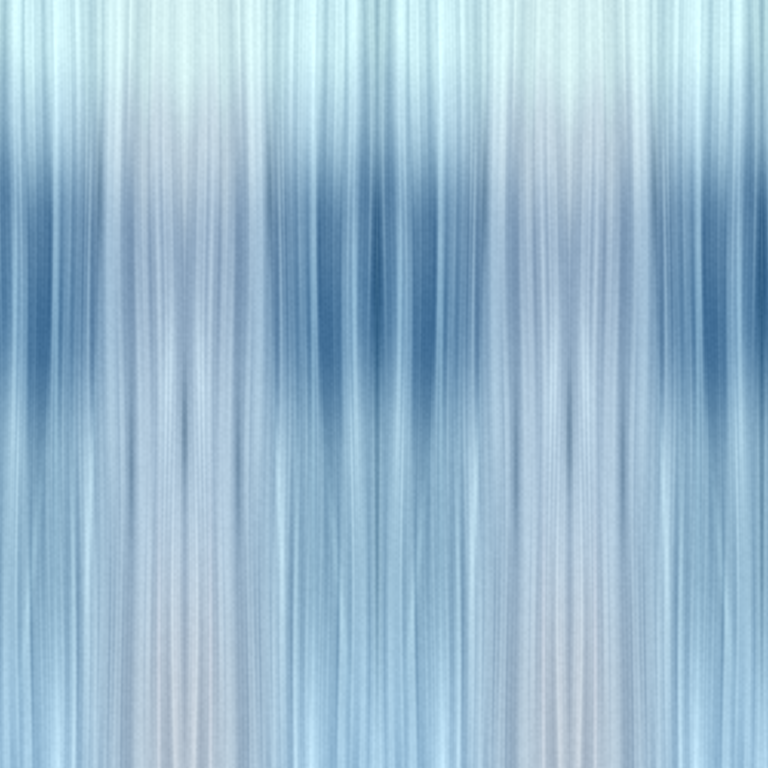
A WebGL 1 fragment shader for this background:

```glsl
precision highp float;
// Mirrored curtain of soft blue vertical streaks with a pale top and dark band.
// Folded x gives the symmetry; two vertical colour ramps are blended across it,
// then stretched value noise and long tapered strands add the fibres.
uniform vec2 u_resolution;

const float AXIS = 0.491;
const float PERIOD = 0.501;

float hash(vec2 p) {
  return fract(sin(dot(p, vec2(127.1, 311.7))) * 43758.545);
}

float noise(vec2 p) {
  vec2 cell = floor(p);
  vec2 f = fract(p);
  f = f * f * (3.0 - 2.0 * f);
  float low = mix(hash(cell), hash(cell + vec2(1.0, 0.0)), f.x);
  float high = mix(hash(cell + vec2(0.0, 1.0)), hash(cell + 1.0), f.x);
  return mix(low, high, f.y);
}

// Distance to the nearest dark axis, from 0 to half a period
float foldX(float x) {
  return abs(mod(x - AXIS + 0.5 * PERIOD, PERIOD) - 0.5 * PERIOD);
}

// Ramps run down the canvas: t is 0 at the top and 1 at the bottom
vec3 darkRamp(float t) {
  vec3 c = vec3(0.78, 0.92, 0.95);
  c = mix(c, vec3(0.67, 0.81, 0.88), smoothstep(0.04, 0.16, t));
  c = mix(c, vec3(0.40, 0.56, 0.69), smoothstep(0.13, 0.29, t));
  c = mix(c, vec3(0.36, 0.53, 0.67), smoothstep(0.29, 0.40, t));
  c = mix(c, vec3(0.53, 0.68, 0.78), smoothstep(0.42, 0.60, t));
  return mix(c, vec3(0.62, 0.77, 0.87), smoothstep(0.72, 1.0, t));
}

vec3 paleRamp(float t) {
  vec3 c = vec3(0.83, 0.94, 0.95);
  c = mix(c, vec3(0.75, 0.83, 0.88), smoothstep(0.06, 0.20, t));
  c = mix(c, vec3(0.62, 0.72, 0.81), smoothstep(0.18, 0.33, t));
  c = mix(c, vec3(0.67, 0.77, 0.85), smoothstep(0.36, 0.54, t));
  return mix(c, vec3(0.65, 0.73, 0.80), smoothstep(0.65, 0.95, t));
}

// Signed fibre pattern: narrow in x, drawn out in y
float fibres(float d, float t) {
  float broad = noise(vec2(d * 48.0, t * 1.3)) - 0.5;
  float medium = noise(vec2(d * 105.0 + 17.0, t * 2.0)) - 0.5;
  float fine = noise(vec2(d * 190.0 + 53.0, t * 2.6)) - 0.5;
  float hair = noise(vec2(d * 330.0 + 91.0, t * 3.5)) - 0.5;
  return broad * 0.5 + medium * 0.95 + fine * 0.95 + hair * 0.5;
}

// One tapered strand: centre and half size are (d, t) pairs
float strand(vec2 p, vec2 centre, vec2 size, float slope) {
  vec2 q = p - centre;
  q.x -= slope * q.y;
  q /= size;
  return exp(-q.x * q.x - q.y * q.y);
}

void main() {
  vec2 uv = gl_FragCoord.xy / u_resolution;
  float t = 1.0 - uv.y;
  float d = foldX(uv.x);
  vec2 p = vec2(d, t);

  // Base colour, with a ragged height for each group of fibres
  float ragged = t + 0.05 * (noise(vec2(d * 80.0, 4.0)) - 0.5);
  float paleness = smoothstep(0.07, 0.215, d);
  vec3 color = mix(darkRamp(ragged), paleRamp(ragged), paleness);

  // Fibres, weaker in the bright top and toward the pale axis
  float bend = d + 0.002 * sin(t * 9.0 + d * 30.0);
  float strength = mix(0.19, 0.13, paleness) * mix(0.6, 1.0, smoothstep(0.0, 0.25, t));
  color += fibres(bend, t) * strength * vec3(1.05, 0.98, 0.82);

  // Bright strands
  float light = strand(p, vec2(0.030, 0.38), vec2(0.003, 0.13), 0.0) * 0.8;
  light += strand(p, vec2(0.036, 0.02), vec2(0.007, 0.09), 0.0) * 0.5;
  light += strand(p, vec2(0.083, 0.48), vec2(0.0035, 0.42), 0.0) * 0.8;
  light += strand(p, vec2(0.130, 0.60), vec2(0.004, 0.16), -0.04) * 0.8;
  light += strand(p, vec2(0.105, 0.76), vec2(0.0035, 0.26), 0.0) * 0.7;
  light += strand(p, vec2(0.052, 0.74), vec2(0.005, 0.16), -0.10) * 0.6;
  light += strand(p, vec2(0.228, 0.49), vec2(0.009, 0.11), -0.08) * 0.5;
  color += light * vec3(0.12, 0.12, 0.10);

  // Dark strands and the two axis spindles
  float shade = strand(p, vec2(0.0, 0.38), vec2(0.006, 0.13), 0.0);
  shade += strand(p, vec2(0.0, 0.68), vec2(0.004, 0.26), 0.0) * 0.9;
  shade += strand(p, vec2(0.0, 0.05), vec2(0.020, 0.14), 0.0) * 0.6;
  shade += strand(p, vec2(0.5 * PERIOD, 0.56), vec2(0.005, 0.08), 0.0) * 1.2;
  shade += strand(p, vec2(0.181, 0.61), vec2(0.004, 0.10), 0.0) * 0.8;
  shade += strand(p, vec2(0.140, 0.24), vec2(0.004, 0.09), 0.0) * 0.8;
  color -= shade * vec3(0.15, 0.14, 0.13);

  // Warm grey veil and fine rosy threads around the pale axis
  float veil = smoothstep(0.19, 0.24, d) * smoothstep(0.58, 0.85, t);
  color += veil * vec3(0.02, 0.0, -0.01);
  float threads = strand(p, vec2(0.217, 0.87), vec2(0.003, 0.22), 0.0);
  threads += strand(p, vec2(0.239, 0.93), vec2(0.003, 0.16), 0.0) * 0.5;
  color += threads * vec3(0.10, 0.08, 0.07);

  // Faint woven grain
  color += 0.03 * (noise(uv * 250.0) - 0.5);

  gl_FragColor = vec4(clamp(color, 0.0, 1.0), 1.0);
}
```
